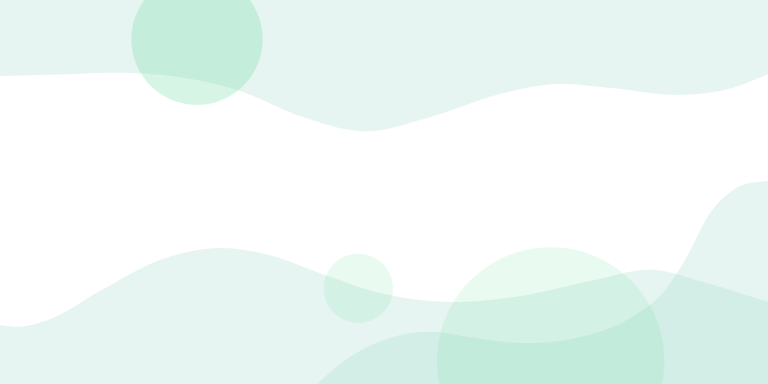
Give the GLSL for this background, as a WebGL 2 fragment shader.

```glsl
#version 300 es
precision highp float;

uniform vec2 u_resolution;
out vec4 outColor;

// Palette
const vec3 PAPER = vec3(1.0);
const vec3 WAVE_TINT = vec3(0.51, 0.81, 0.73);
const vec3 DISC_TINT = vec3(0.43, 0.857, 0.63);
const float WAVE_ALPHA = 0.2;

// Discs: centre, radius, opacity (unit = canvas height)
const int DISC_COUNT = 3;
const vec4 DISCS[DISC_COUNT] = vec4[](
    vec4(0.513, 0.898, 0.171, 0.28),
    vec4(0.933, 0.249, 0.090, 0.15),
    vec4(1.434, 0.060, 0.296, 0.15));

// Wave crests and troughs, left to right
const int KNOTS = 15;
const vec2 CEILING[KNOTS] = vec2[](
    vec2(0.0, 0.802), vec2(0.156, 0.806), vec2(0.339, 0.810),
    vec2(0.469, 0.799), vec2(0.625, 0.763), vec2(0.781, 0.698),
    vec2(0.951, 0.658), vec2(1.12, 0.695), vec2(1.302, 0.755),
    vec2(1.445, 0.781), vec2(1.589, 0.771), vec2(1.771, 0.753),
    vec2(1.888, 0.766), vec2(2.0, 0.807), vec2(2.1, 0.855));
const vec2 LEFT_HILL[KNOTS] = vec2[](
    vec2(0.0, 0.153), vec2(0.047, 0.149), vec2(0.13, 0.169),
    vec2(0.26, 0.242), vec2(0.417, 0.323), vec2(0.573, 0.354),
    vec2(0.703, 0.335), vec2(0.846, 0.284), vec2(0.99, 0.237),
    vec2(1.159, 0.214), vec2(1.354, 0.229), vec2(1.536, 0.268),
    vec2(1.706, 0.297), vec2(1.823, 0.268), vec2(2.0, 0.214));
const vec2 RIGHT_HILL[KNOTS] = vec2[](
    vec2(0.74, -0.09), vec2(0.826, 0.0), vec2(0.911, 0.07),
    vec2(1.016, 0.12), vec2(1.12, 0.136), vec2(1.224, 0.122),
    vec2(1.354, 0.107), vec2(1.51, 0.122), vec2(1.641, 0.172),
    vec2(1.732, 0.245), vec2(1.784, 0.323), vec2(1.849, 0.445),
    vec2(1.914, 0.508), vec2(2.0, 0.529), vec2(2.1, 0.53));

// Slope at a knot, weighted by the widths of its neighbours
float knotSlope(vec2 knots[KNOTS], int i) {
    vec2 before = knots[max(i, 1)] - knots[max(i - 1, 0)];
    vec2 after = knots[min(i + 1, KNOTS - 1)] - knots[min(i, KNOTS - 2)];
    float slopeIn = before.y / before.x;
    float slopeOut = after.y / after.x;
    return (slopeIn * after.x + slopeOut * before.x) / (before.x + after.x);
}

// Height of a smooth cubic curve through the knots
float waveHeight(vec2 knots[KNOTS], float x) {
    int seg = 0;
    for (int i = 1; i < KNOTS - 1; i++) {
        if (x >= knots[i].x) seg = i;
    }
    vec2 a = knots[seg];
    vec2 b = knots[seg + 1];
    float width = b.x - a.x;
    float t = clamp((x - a.x) / width, 0.0, 1.0);
    float s = 1.0 - t;
    float bend = t * s * width
        * (s * knotSlope(knots, seg) - t * knotSlope(knots, seg + 1));
    return mix(a.y, b.y, t * t * (3.0 - 2.0 * t)) + bend;
}

// One-pixel soft edge; the field is positive inside the shape
float coverage(float field) {
    float perPixel = length(vec2(dFdx(field), dFdy(field)));
    return clamp(0.5 + field / max(perPixel, 1e-5), 0.0, 1.0);
}

void main() {
    vec2 p = gl_FragCoord.xy / u_resolution.y;
    vec3 color = PAPER;

    // Translucent waves
    float ceilingMask = coverage(p.y - waveHeight(CEILING, p.x));
    float leftMask = coverage(waveHeight(LEFT_HILL, p.x) - p.y);
    float rightMask = coverage(waveHeight(RIGHT_HILL, p.x) - p.y);
    color = mix(color, WAVE_TINT, WAVE_ALPHA * ceilingMask);
    color = mix(color, WAVE_TINT, WAVE_ALPHA * leftMask);
    color = mix(color, WAVE_TINT, WAVE_ALPHA * rightMask);

    // Floating discs
    for (int i = 0; i < DISC_COUNT; i++) {
        vec4 disc = DISCS[i];
        float mask = coverage(disc.z - length(p - disc.xy));
        color = mix(color, DISC_TINT, disc.w * mask);
    }

    outColor = vec4(color, 1.0);
}
```
